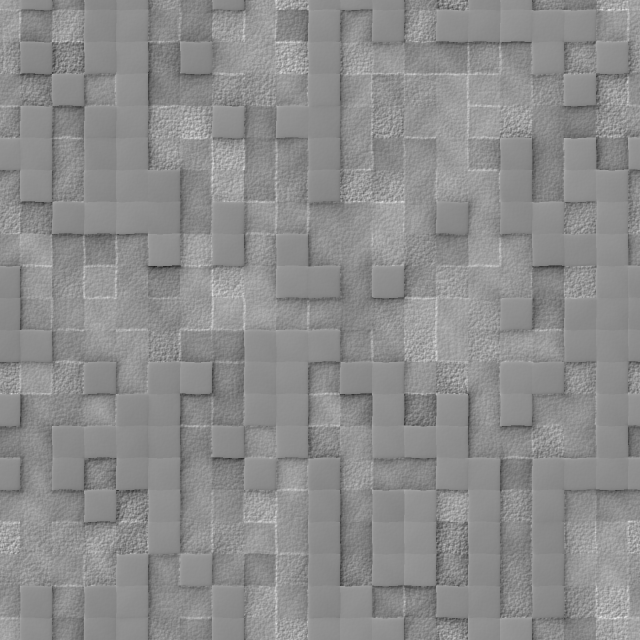
Write a Shadertoy shader that draws this texture.

```glsl
// A wall of grey square pillars on a 20 by 20 grid, some joined into tall slabs.
// Each cell takes a hashed height: high ones are smooth, low ones are grainy.
// Neighbour heights give the shadows, lit rims and worn pale seams.

#define REPEATS 20.0
#define GRID_SHIFT vec2(0.63, 0.69)
#define JOIN_CHANCE 0.4
#define RAISED_LEVEL 0.62
#define BASE_TONE 0.575
#define SHADOW_SOFT 0.13
#define SHADOW_HARD 0.22
#define RIM_LIGHT 0.06
#define SEAM_LIGHT 0.13
#define SEAM_WIDTH 0.03
#define GRAIN_PER_CELL 9.0
#define GRAIN_DEPTH 0.13

const float TAU = 6.2831853;

// Random value that repeats with the given period
float hash(vec2 p, float period) {
    p = mod(p, period);
    vec3 q = fract(vec3(p.xyx) * 0.1031 + 0.137);
    q += dot(q, q.yzx + 33.33);
    return fract((q.x + q.y) * q.z);
}

// Distance to the nearest scattered point
float cellular(vec2 p, float period) {
    vec2 id = floor(p);
    float nearest = 2.0;
    for (int y = -1; y <= 1; y++)
    for (int x = -1; x <= 1; x++) {
        vec2 c = id + vec2(x, y);
        vec2 point = c + vec2(hash(c, period), hash(c + 71.0, period));
        nearest = min(nearest, distance(p, point));
    }
    return nearest;
}

// Cellular relief lit from the upper left
float emboss(vec2 grid, float density) {
    vec2 q = grid * density;
    vec2 slope = vec2(-0.22, 0.22);
    float period = REPEATS * density;
    return cellular(q + slope, period) - cellular(q - slope, period);
}

// Tileable drift of brightness, from broad to cell-sized
float drift(vec2 uv) {
    vec2 a = uv * TAU;
    return sin(a.x * 3.0 + 2.0 * sin(a.y * 2.0)) * 0.35
         + sin(a.y * 5.0 + 2.0 * sin(a.x * 4.0 + 1.0)) * 0.3
         + sin(a.x * 13.0 + 2.0 * sin(a.y * 9.0)) * 0.35
         + sin(a.y * 17.0 + 2.5 * sin(a.x * 11.0 + 2.0)) * 0.35;
}

// Joined cells share the root of their column run
vec2 rootOf(vec2 cell) {
    for (int i = 0; i < 3; i++) {
        if (hash(cell + 7.0, REPEATS) > JOIN_CHANCE) break;
        cell.y -= 1.0;
    }
    return cell;
}

// Checkered bias keeps most raised pillars apart
float rootHeight(vec2 root) {
    float h = 0.8 * hash(root, REPEATS) + 0.2 * mod(root.x + root.y, 2.0);
    return h * 0.7 + 0.5 * step(RAISED_LEVEL, h);
}

float wallTone(vec2 uv) {
    vec2 grid = uv * REPEATS - GRID_SHIFT;
    grid += 0.012 * sin(uv.yx * TAU * vec2(13.0, 17.0));
    vec2 cell = floor(grid);
    vec2 local = grid - cell;
    vec2 root = rootOf(cell);
    float h = rootHeight(root);
    float raised = step(0.8, h);
    float low = 1.0 - raised;

    // Shadows, rims and seams from the surrounding cells
    float soft = 0.0, hard = 0.0, rim = 0.0, seam = 0.0;
    for (int y = -1; y <= 1; y++)
    for (int x = -1; x <= 1; x++) {
        vec2 side = vec2(x, y);
        float rise = rootHeight(rootOf(cell + side)) - h;
        float d = length(max(abs(local - 0.5 - side) - 0.5, 0.0));
        float facing = 0.5 * clamp(side.y - side.x, -1.0, 1.0);
        if (rise > 0.0) {
            soft = max(soft, rise * exp(-d * 3.5));
            hard = max(hard, rise * exp(-d * 16.0) * (0.6 + facing));
        } else if (rise < 0.0) {
            float lit = side.y > 0.0 || side.x < 0.0 ? 1.0 : -0.8;
            rim += lit * min(-rise * 2.0, 1.0) * exp(-d * 22.0);
        }
        if (abs(side.x) + abs(side.y) == 1.0 && rise != 0.0) {
            float wear = hash(cell * 2.0 + side + 11.0, REPEATS * 2.0);
            float line = 1.0 - smoothstep(SEAM_WIDTH * 0.3, SEAM_WIDTH * 2.0, d);
            seam = max(seam, line * smoothstep(0.3, 0.85, wear));
        }
    }

    // Two sizes of grain, coarser in some cells and toward their feet
    float rough = pow(hash(cell + 5.0, REPEATS), 4.0) * (1.3 - 0.6 * local.y);
    float relief = emboss(grid, GRAIN_PER_CELL) + 0.8 * emboss(grid + 0.3, GRAIN_PER_CELL * 1.8);
    float grain = relief * GRAIN_DEPTH * mix(0.5 + 1.0 * rough, 0.06, raised);

    // Combine the parts
    float tone = BASE_TONE - 0.025 * raised;
    tone += (hash(root + 9.0, REPEATS) - 0.5) * mix(0.1, 0.03, raised);
    tone += drift(uv) * mix(0.035, 0.006, raised) + 0.05 * rough * low;
    tone += raised * 0.025 * (local.y - local.x);
    tone += grain + rim * RIM_LIGHT * (0.3 + 0.7 * raised);
    tone += seam * SEAM_LIGHT * low * (0.9 + 0.5 * relief);
    return tone - (soft * SHADOW_SOFT + hard * SHADOW_HARD) * (1.0 - 0.6 * raised);
}

void mainImage(out vec4 fragColor, in vec2 fragCoord) {
    // Four samples smooth the edges
    float tone = 0.0;
    for (int i = 0; i < 4; i++) {
        vec2 jitter = vec2(i & 1, i >> 1) * 0.5 - 0.25;
        tone += 0.25 * wallTone((fragCoord + jitter) / iResolution.xy);
    }
    fragColor = vec4(vec3(clamp(tone, 0.0, 1.0)), 1.0);
}
```
